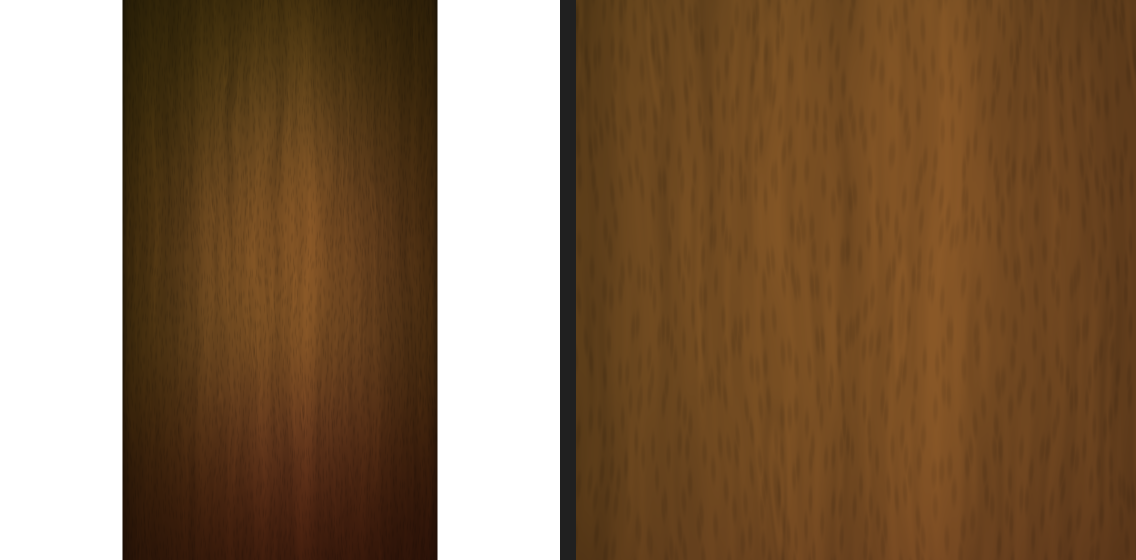
Left: the whole. Right: its middle third, enlarged.
Give the GLSL for this texture, as a WebGL 2 fragment shader.

```glsl
#version 300 es
precision highp float;

uniform vec2 u_resolution;
out vec4 fragColor;

const vec3 BACKDROP = vec3(1.0);
const vec2 PANEL_CENTER = vec2(0.5);
const vec2 PANEL_HALF = vec2(0.28125, 0.5);

float hash(vec2 p) {
    vec3 q = fract(vec3(p.xyx) * 0.1031);
    q += dot(q, q.yzx + 33.33);
    return fract((q.x + q.y) * q.z);
}

vec2 hash2(vec2 p) {
    return vec2(hash(p), hash(p + 57.3));
}

float valueNoise(vec2 p) {
    vec2 cell = floor(p);
    vec2 f = fract(p);
    f = f * f * (3.0 - 2.0 * f);
    float low = mix(hash(cell), hash(cell + vec2(1, 0)), f.x);
    float high = mix(hash(cell + vec2(0, 1)), hash(cell + vec2(1, 1)), f.x);
    return mix(low, high, f.y) - 0.5;
}

// Distance to the nearest scattered point
float cellular(vec2 p) {
    vec2 cell = floor(p);
    float nearest = 2.0;
    for (int j = -1; j <= 1; j++) {
        for (int i = -1; i <= 1; i++) {
            vec2 neighbor = cell + vec2(i, j);
            nearest = min(nearest, distance(p, neighbor + hash2(neighbor)));
        }
    }
    return nearest;
}

// Layered sines bend the grain sideways
float grainBend(vec2 p) {
    return 0.0035 * sin(p.y * 8.0 + p.x * 21.0)
         + 0.0018 * sin(p.y * 19.0 - p.x * 47.0)
         + 0.0008 * sin(p.y * 43.0 + p.x * 90.0);
}

// Nested arches that taper downward, at most one in each cell
float flames(vec2 p, vec2 cellSize, vec2 flameSize) {
    float column = floor(p.x / cellSize.x);
    p.y += cellSize.y * hash(vec2(column, 7.0));
    vec2 cell = floor(p / cellSize);
    vec2 center = (cell + 0.5 + 0.5 * (hash2(cell + 11.0) - 0.5)) * cellSize;
    vec2 d = (p - center) / flameSize;
    d.x /= clamp(0.8 + 0.45 * d.y, 0.3, 1.25);
    float ring = length(d);
    float strength = 0.35 + 0.65 * hash(cell + 31.0);
    return cos(ring * 9.0 + 2.0) * smoothstep(1.2, 0.4, ring) * strength;
}

// Relative brightness of the wood fibres
float woodGrain(vec2 p) {
    vec2 g = vec2(p.x + grainBend(p), p.y);
    float bands = 0.13 * valueNoise(g * vec2(22.0, 0.8))
                + 0.12 * valueNoise(g * vec2(58.0, 1.3) + 13.0);
    float streaks = 0.09 * valueNoise(g * vec2(135.0, 4.0) + 29.0)
                  + 0.11 * valueNoise(g * vec2(270.0, 13.0) + 41.0);
    float pores = smoothstep(0.4, 0.08, cellular(g * vec2(190.0, 32.0)));
    float arches = flames(g, vec2(0.072, 0.31), vec2(0.0095, 0.06));
    return 1.015 + bands + streaks - 0.09 * pores + 0.065 * arches;
}

// Warm glow that fades to olive above and red brown below
vec3 woodTone(vec2 q) {
    vec2 d = q - vec2(0.05, 0.02);
    float red = 0.12 + 0.36 * exp(-1.1 * dot(d, d));
    float greenRatio = mix(0.44, 0.645, smoothstep(-1.15, -0.1, q.y));
    greenRatio += 0.07 * smoothstep(0.1, 1.0, q.y) - 0.035 * q.x;
    float blueRatio = mix(0.17, 0.285, smoothstep(0.15, 0.4, red));
    return red * vec3(1.0, greenRatio, blueRatio);
}

void main() {
    vec2 p = gl_FragCoord.xy / u_resolution;
    vec2 q = (p - PANEL_CENTER) / PANEL_HALF;

    float edgeDistance = PANEL_HALF.x - abs(p.x - PANEL_CENTER.x);
    float edgeShade = mix(0.78, 1.0, smoothstep(0.0, 0.012, edgeDistance));
    vec3 wood = woodTone(q) * woodGrain(p) * edgeShade;

    float coverage = clamp(edgeDistance * u_resolution.x + 0.5, 0.0, 1.0);
    fragColor = vec4(mix(BACKDROP, wood, coverage), 1.0);
}
```
